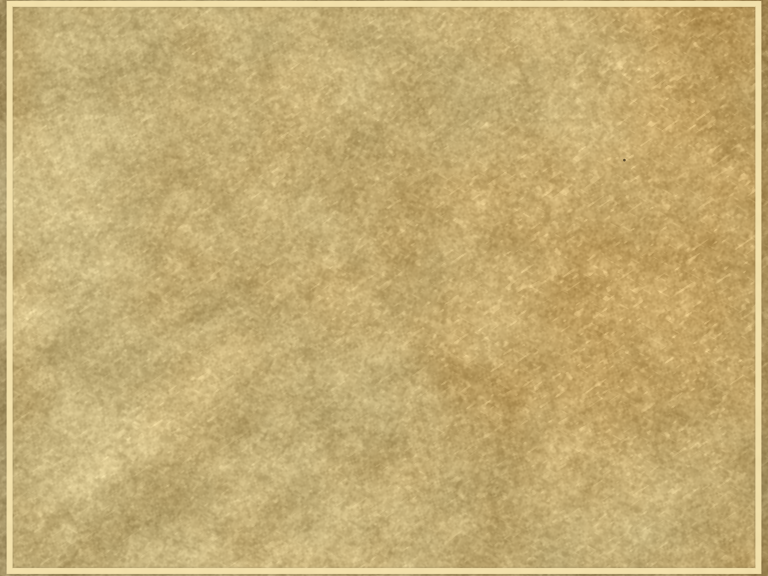
Reproduce this texture procedurally as a Shadertoy shader.

```glsl
// Soft tan suede with blotches, slanting creases and fine nap, inside a thin cream frame.

const vec3 STRAW  = vec3(0.772, 0.697, 0.485);
const vec3 OCHRE  = vec3(0.755, 0.635, 0.395);
const vec3 CREAM  = vec3(0.950, 0.880, 0.670);
const vec3 SPECK  = vec3(0.220, 0.170, 0.090);

float hash(vec2 p) {
    return fract(sin(dot(p, vec2(127.1, 311.7))) * 43758.5453);
}

float valueNoise(vec2 p) {
    vec2 cell = floor(p);
    vec2 f = fract(p);
    f = f * f * (3.0 - 2.0 * f);
    float low  = mix(hash(cell), hash(cell + vec2(1.0, 0.0)), f.x);
    float high = mix(hash(cell + vec2(0.0, 1.0)), hash(cell + vec2(1.0, 1.0)), f.x);
    return mix(low, high, f.y);
}

mat2 rotation(float angle) {
    float c = cos(angle), s = sin(angle);
    return mat2(c, -s, s, c);
}

// Layered noise, centred on zero
float fbm(vec2 p, int octaves) {
    float sum = 0.0, weight = 0.5;
    mat2 turn = rotation(0.65);
    for (int i = 0; i < octaves; i++) {
        sum += weight * (valueNoise(p) - 0.5);
        p = turn * p * 2.03 + 17.3;
        weight *= 0.55;
    }
    return sum;
}

// Long soft folds that run along the given angle
float creases(vec2 p, float angle, vec2 scale) {
    vec2 q = rotation(angle) * p;
    q.y += 0.09 * fbm(p * 4.0, 3);
    float fold = valueNoise(q * scale + 5.0);
    return fold - 0.5 + 0.6 * (valueNoise(q * scale * 2.1 + 31.0) - 0.5);
}

// Short bright hairs catching the light
float flecks(vec2 p, float angle, vec2 scale) {
    float hair = valueNoise(rotation(angle) * p * scale);
    return smoothstep(0.70, 0.98, hair);
}

float boxDistance(vec2 p, vec2 halfSize) {
    vec2 d = abs(p) - halfSize;
    return length(max(d, 0.0)) + min(max(d.x, d.y), 0.0);
}

// Warmth grows to the right, most of all in the upper corner
float warmth(vec2 p, vec2 uv) {
    float sweep = 0.75 * smoothstep(0.35, 1.0, uv.x) * (0.35 + 0.75 * uv.y);
    float patch1 = 0.35 * exp(-14.0 * dot(uv - vec2(0.75, 0.45), uv - vec2(0.75, 0.45)));
    return clamp(0.2 + sweep + patch1 + 1.1 * fbm(p * 6.0 + 3.0, 4), 0.0, 1.2);
}

vec3 suede(vec2 p, vec2 uv) {
    float warm = warmth(p, uv);
    vec3 color = mix(STRAW, OCHRE, warm);

    // Broad light and blotches
    float light = 0.13 * fbm(p * 7.0 + 40.0, 4);
    light += 0.12 * fbm(p * 26.0 + 11.0, 3);
    light -= 0.05 * smoothstep(0.45, 0.75, length(uv - 0.5));

    // Creases fade away from the lower left
    float lowerLeft = smoothstep(1.25, 0.35, uv.x + 0.8 * uv.y);
    float upperLeft = smoothstep(0.5, 0.0, uv.x) * smoothstep(0.4, 0.8, uv.y);
    light += 0.085 * lowerLeft * creases(p, 0.55, vec2(4.0, 19.0));
    light += 0.055 * upperLeft * creases(p, -0.85, vec2(6.0, 15.0));

    // Fine nap
    light += 0.085 * (valueNoise(rotation(0.4) * p * vec2(125.0, 150.0)) - 0.5);
    light += 0.085 * (valueNoise(rotation(1.1) * p * 250.0 + 9.0) - 0.5);
    float shine = 0.045 + 0.045 * warm;
    light += shine * flecks(p, 0.6, vec2(85.0, 170.0));
    light += 0.6 * shine * flecks(p + 4.0, -0.5, vec2(95.0, 190.0));

    return color + light * vec3(1.0, 1.02, 0.98);
}

void mainImage(out vec4 fragColor, in vec2 fragCoord) {
    vec2 uv = fragCoord / iResolution.xy;
    vec2 p = fragCoord / iResolution.y;
    float aspect = iResolution.x / iResolution.y;
    float soft = 0.75 / iResolution.y;

    vec3 color = suede(p, uv);

    // One tiny dark spot
    float spot = length(p - vec2(0.813 * aspect, 0.722)) - 0.0022;
    color = mix(color, SPECK, 0.8 * smoothstep(soft, -soft, spot));

    // Cream frame with a dimmer margin outside it
    vec2 center = vec2(0.5 * aspect, 0.501);
    float edge = boxDistance(p - center, vec2(0.5 * aspect - 0.0115, 0.4975));
    color *= 1.0 - 0.13 * smoothstep(-soft, soft, edge);
    float band = abs(edge + 0.0052) - 0.0052;
    color *= 1.0 - 0.08 * smoothstep(0.004, 0.0, band);
    vec3 frame = CREAM + 0.03 * fbm(p * 60.0, 2);
    color = mix(color, frame, smoothstep(soft, -soft, band));

    fragColor = vec4(clamp(color, 0.0, 1.0), 1.0);
}
```
